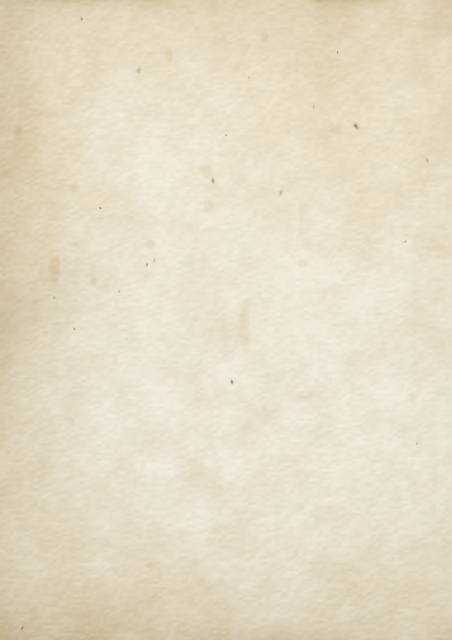
Give the GLSL for this texture, as a Shadertoy shader.

```glsl
// A sheet of aged cream paper: a linear cream-to-tan ramp driven by an "age"
// value made of edge toning, cloudy fbm, soft stains and embossed fibre grain,
// with a few brown flecks scattered on top. Units are canvas heights.

const vec3  CREAM       = vec3(0.926, 0.894, 0.816);
const vec3  TAN         = vec3(0.760, 0.690, 0.550);
const vec3  FLECK       = vec3(0.52, 0.38, 0.20);
const vec3  WARM_SHIFT  = vec3(0.008, -0.001, -0.014);
const float BASE_AGE    = -0.02;
const float CLOUD_AGE   = 0.42;
const float MOTTLE_AGE  = 0.30;
const float GRAIN_AGE   = 0.20;
const float EMBOSS      = 0.034;
const vec2  GRAIN_SCALE = vec2(135.0, 205.0);
const int   FLECK_COUNT = 20;

float hash(vec2 p) {
    vec3 q = fract(p.xyx * vec3(0.1031, 0.1030, 0.0973));
    q += dot(q, q.yzx + 33.33);
    return fract((q.x + q.y) * q.z);
}

float noise(vec2 p) {
    vec2 i = floor(p), f = fract(p);
    f = f * f * (3.0 - 2.0 * f);
    return mix(mix(hash(i), hash(i + vec2(1, 0)), f.x),
               mix(hash(i + vec2(0, 1)), hash(i + vec2(1, 1)), f.x), f.y);
}

float fbm(vec2 p) {
    float sum = 0.0, amp = 0.5;
    for (int i = 0; i < 5; i++) {
        sum += amp * noise(p);
        p = mat2(1.6, 1.2, -1.2, 1.6) * p + 17.3;
        amp *= 0.5;
    }
    return sum / 0.97;
}

// Soft elliptical patch, 1 at its centre
float patchAt(vec2 p, vec2 centre, vec2 size, float angle) {
    vec2 d = p - centre;
    float c = cos(angle), s = sin(angle);
    d = vec2(c * d.x + s * d.y, c * d.y - s * d.x) / size;
    return exp(-dot(d, d));
}

// Paper relief: fine fibres plus slightly larger pulp lumps
float relief(vec2 p) {
    vec2 bend = 0.006 * vec2(noise(p * 40.0), noise(p * 40.0 + 9.0));
    return 0.6 * noise((p + bend) * GRAIN_SCALE)
         + 0.4 * noise((p - bend) * GRAIN_SCALE * 0.55 + 31.0);
}

// Darkening towards the four edges, uneven along their length
float edgeAge(vec2 p, float width) {
    vec2 q = p + 0.05 * (vec2(fbm(p * 7.0), fbm(p * 7.0 + 5.0)) - 0.5);
    float age = 0.46 * exp(-max(q.x, 0.0) / 0.10)
              + 0.13 * exp(-max(width - q.x, 0.0) / 0.08)
              + 0.36 * exp(-max(1.0 - q.y, 0.0) / 0.12)
              + 0.52 * exp(-max(q.y, 0.0) / 0.10);
    float rim = exp(-(1.0 - p.y) / 0.007) + 0.5 * exp(-p.y / 0.008);
    return age + 0.35 * rim * smoothstep(0.25, 0.65, noise(p * 9.0 + 3.0));
}

// Scattered flecks: small, ragged and mostly upright
float flecks(vec2 p, float width) {
    float cover = 0.0;
    vec2 ragged = 0.0016 * (vec2(noise(p * 300.0), noise(p * 300.0 + 7.0)) - 0.5);
    for (int i = 0; i < FLECK_COUNT; i++) {
        float k = float(i) + 1.0;
        vec2 centre = vec2(hash(vec2(k, 2.7)) * width, hash(vec2(k, 8.1)));
        float size = mix(0.0014, 0.0040, pow(hash(vec2(k, 4.4)), 3.0));
        float strength = mix(0.25, 0.85, hash(vec2(k, 6.2)));
        float tilt = 1.4 * (hash(vec2(k, 1.9)) - 0.5);
        cover = max(cover, strength * patchAt(p + ragged, centre, size * vec2(0.75, 1.35), tilt));
    }
    return cover;
}

void mainImage(out vec4 fragColor, in vec2 fragCoord) {
    vec2 p = fragCoord / iResolution.y;
    float width = iResolution.x / iResolution.y;

    // Broad toning and clouds
    float clouds = fbm(p * 4.0 + 2.0) - 0.5;
    float mottle = fbm(p * 26.0 + 40.0) - 0.5;
    float age = BASE_AGE + edgeAge(p, width) + CLOUD_AGE * clouds + MOTTLE_AGE * mottle;

    // Smudged fold at the left, ragged warm stains below the middle
    float fold = patchAt(p, vec2(0.03, 0.51), vec2(0.12, 0.045), 0.5);
    float stainZone = patchAt(p, vec2(0.47, 0.34), vec2(0.13, 0.055), 0.9)
                    + 0.8 * patchAt(p, vec2(0.31, 0.28), vec2(0.09, 0.06), 0.3)
                    + 0.6 * patchAt(p, vec2(0.58, 0.75), vec2(0.09, 0.05), 0.4);
    float stain = stainZone * smoothstep(0.40, 0.68, fbm(p * 16.0 + 11.0));
    age += 0.25 * fold + 0.24 * stain;

    // Tiny warm foxing spots
    float foxing = smoothstep(0.83, 0.96, noise(p * 34.0 + 60.0))
                 * smoothstep(0.50, 0.75, noise(p * 13.0 + 80.0));
    age += 0.22 * foxing;

    // Fibre grain, lit from the upper left
    float height = relief(p);
    float slope = height - relief(p + vec2(-0.0016, 0.0026));
    age += GRAIN_AGE * (0.5 - height);
    float rough = mix(0.75, 1.3, exp(-min(p.x, p.y) / 0.15));

    // Warmer at the top and in the stains, greyer in the lower middle
    float warmth = mix(-0.55, 0.8, smoothstep(0.35, 1.0, p.y))
                 + 1.6 * clouds + 1.2 * mottle + 0.9 * stain + foxing;

    vec3 paper = mix(CREAM, TAN, clamp(age, -0.12, 1.15));
    paper += WARM_SHIFT * clamp(warmth, -1.0, 1.3) + EMBOSS * rough * slope;
    paper = mix(paper, FLECK, flecks(p, width));
    fragColor = vec4(clamp(paper, 0.0, 1.0), 1.0);
}
```
